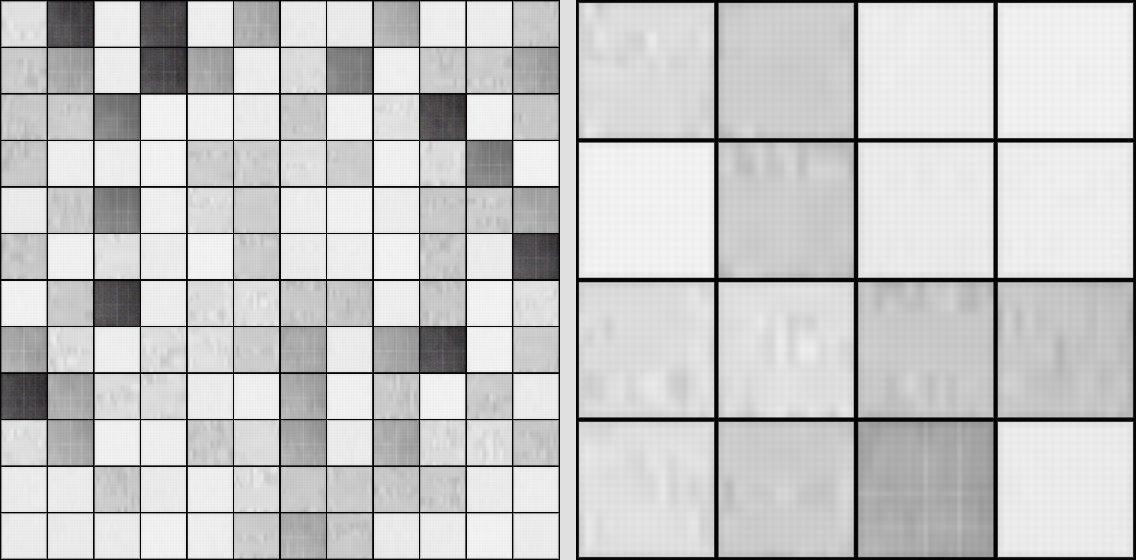
Left: the whole. Right: its middle third, enlarged.
Reproduce this pattern procedurally as a three.js fragment shader.

```glsl
varying vec2 vUv;

const float CELLS = 12.0;
const float LINE = 0.0026;        // rule width, canvas units
const float EDGE = 0.0005;        // half width of the smoothed edge
const float THREADS = 16.0;       // fine weave threads per cell
const float WEAVE = 0.007;
const float STREAK = 0.13;
const float SHADE = 0.11;
const float SEAM = 0.055;
const float SPECKLE = 0.06;
const float TAU = 6.2831853;
const vec3 INK = vec3(0.015);
const vec3 DARK_TINT = vec3(0.006, -0.006, 0.004);

float hash(vec2 p) {
  return fract(sin(dot(p, vec2(127.1, 311.7))) * 43758.5453);
}

float noise(vec2 p) {
  vec2 i = floor(p);
  vec2 f = fract(p);
  f = f * f * (3.0 - 2.0 * f);
  return mix(mix(hash(i), hash(i + vec2(1.0, 0.0)), f.x),
             mix(hash(i + vec2(0.0, 1.0)), hash(i + 1.0), f.x), f.y);
}

// Weighted choice among six greys, mostly pale
float cellTone(vec2 id) {
  float pick = hash(id + 3.7);
  float tone = 0.29;
  tone = mix(tone, 0.50, step(0.035, pick));
  tone = mix(tone, 0.66, step(0.080, pick));
  tone = mix(tone, 0.79, step(0.200, pick));
  tone = mix(tone, 0.87, step(0.390, pick));
  tone = mix(tone, 0.93, step(0.530, pick));
  return tone + (hash(id + 19.3) - 0.5) * 0.03;
}

// Thin soft line centred on a coordinate
float seam(float x, float centre) {
  return 1.0 - smoothstep(0.006, 0.028, abs(x - centre));
}

vec3 cellColor(vec2 p, vec2 id) {
  float tone = cellTone(id);
  vec2 seed = id * 37.0;
  float pale = smoothstep(0.86, 0.93, tone);
  float grey = 1.0 - smoothstep(0.62, 0.84, tone);
  float dark = 1.0 - smoothstep(0.32, 0.46, tone);

  // Fine woven ripple
  vec2 wave = cos(p * THREADS * TAU);
  float value = tone + WEAVE * (wave.x + wave.y);

  // Upright smudges gathered in horizontal bands
  float streaks = noise(p * vec2(13.0, 4.0) + seed);
  float bands = smoothstep(0.3, 0.75, noise(p * vec2(2.0, 4.5) + seed + 11.0));
  float smudge = (streaks - 0.4) * bands + (noise(p * 4.0 + seed + 5.0) - 0.5) * 0.25;
  value -= STREAK * smudge * mix(1.0, 0.12, pale) * (1.0 - 0.65 * grey);

  // Shading toward the upper right, brighter at the lower left
  float slope = (0.5 - p.x) * 0.75 + (0.5 - p.y) * 0.55;
  float cloud = noise(p * 2.5 + seed + 23.0) - 0.5;
  value += SHADE * (slope + cloud * 0.6) * grey;

  // Pale seams and threads on the deeper greys
  float seams = seam(p.x, 0.5) + seam(p.x, 0.75) + seam(p.y, 0.47) + 0.6 * seam(p.y, 0.22);
  value += SEAM * seams * (0.4 + 0.6 * noise(p * 9.0 + seed)) * grey;
  value += 0.03 * (noise(p * vec2(22.0, 3.0) + seed) - 0.5) * grey;

  // Slight darkening along the rim
  vec2 rim = min(p, 1.0 - p);
  value -= 0.035 * (1.0 - smoothstep(0.0, 0.07, min(rim.x, rim.y)));

  // Faint tinted grain on the darkest cells
  vec2 grain = floor(p * 31.0) + seed;
  vec3 flecks = vec3(hash(grain), hash(grain + 7.1), hash(grain + 13.9)) - 0.5;
  return vec3(value) + (DARK_TINT + flecks * SPECKLE) * dark;
}

void main() {
  // Equal cells with a full rule on every outer side
  float pitch = (1.0 - LINE) / CELLS;
  vec2 grid = (vUv - 0.5 * LINE) / pitch;
  vec2 id = clamp(floor(grid), 0.0, CELLS - 1.0);
  vec2 local = grid - id;
  vec2 inside = clamp((local * pitch - 0.5 * LINE) / (pitch - LINE), 0.0, 1.0);

  // Distance to the nearest rule
  vec2 gap = min(abs(local), abs(1.0 - local)) * pitch;
  float rule = min(gap.x, gap.y) - 0.5 * LINE;
  float fill = smoothstep(-EDGE, EDGE, rule);

  gl_FragColor = vec4(mix(INK, cellColor(inside, id), fill), 1.0);
}
```
